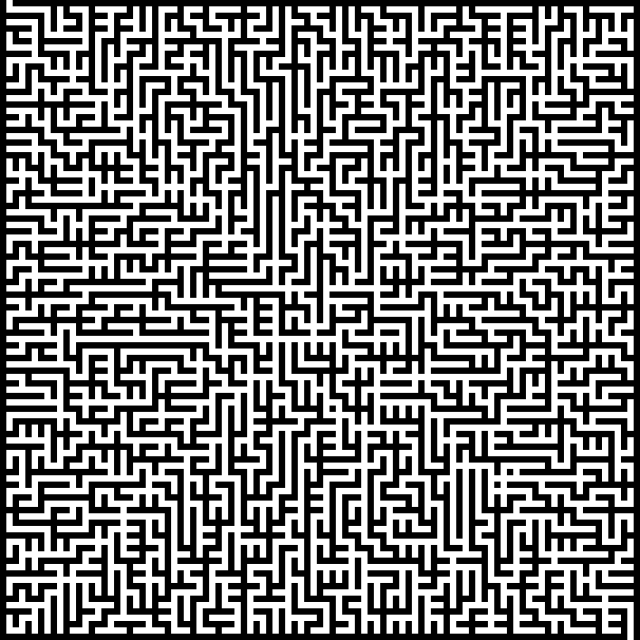
Reproduce this pattern procedurally as a Shadertoy shader.

```glsl
// A square black and white maze with walls as wide as its corridors.

const float CELLS = 50.0;               // corridors across and down
const float UNITS = 2.0 * CELLS + 1.0;  // walls and corridors across
const float JITTER = 1.2;               // disorder from post to post
const float WANDER = 3.0;               // strength of the broad drift
const float WANDER_SIZE = 7.0;          // breadth of the drift, in cells
const uint SEED = 17u;
const vec2 ENTRANCE = vec2(1.0, UNITS - 1.0);
const vec2 EXIT = vec2(UNITS - 2.0, 0.0);
const vec3 WALL_COLOR = vec3(0.0);
const vec3 PATH_COLOR = vec3(1.0);

float hash(vec2 p, uint salt) {
    uint h = uint(p.x) * 7919u + uint(p.y) * 104729u + (salt + SEED) * 31337u;
    h = (h ^ (h >> 16)) * 73244475u;
    h = (h ^ (h >> 15)) * 73244475u;
    h ^= h >> 16;
    return float(h & 65535u) / 65536.0;
}

float valueNoise(vec2 p) {
    vec2 i = floor(p);
    vec2 f = fract(p);
    f = f * f * (3.0 - 2.0 * f);
    vec2 e = vec2(1.0, 0.0);
    return mix(mix(hash(i, 1u), hash(i + e.xy, 1u), f.x),
               mix(hash(i + e.yx, 1u), hash(i + e.xx, 1u), f.x), f.y);
}

// Height rises toward the border, so uphill links cannot form closed rings.
float height(vec2 post) {
    vec2 d = abs(post - 0.5 * CELLS);
    return max(d.x, d.y) + JITTER * hash(post, 2u)
         + WANDER * valueNoise(post / WANDER_SIZE);
}

// Each inner post extends one wall toward a random higher neighbour.
vec2 wallStep(vec2 post) {
    if (any(lessThan(post, vec2(0.5))) ||
        any(greaterThan(post, vec2(CELLS - 0.5)))) return vec2(0.0);
    float base = height(post);
    float best = -1.0;
    vec2 choice = vec2(0.0);
    vec2 dir = vec2(1.0, 0.0);
    for (uint k = 0u; k < 4u; k++) {
        float rank = hash(post, 3u + k);
        if (rank > best && height(post + dir) > base) {
            best = rank;
            choice = dir;
        }
        dir = vec2(-dir.y, dir.x);
    }
    return choice;
}

// 1 for an open unit square, 0 for a wall.
float openUnit(vec2 unit) {
    if (unit == ENTRANCE || unit == EXIT) return 1.0;
    if (any(lessThan(unit, vec2(0.5))) ||
        any(greaterThan(unit, vec2(UNITS - 1.5)))) return 0.0;
    vec2 odd = mod(unit, 2.0);
    if (odd.x == odd.y) return odd.x;
    vec2 post = floor(unit * 0.5);
    bool walled = wallStep(post) == odd || wallStep(post + odd) == -odd;
    return walled ? 0.0 : 1.0;
}

void mainImage(out vec4 fragColor, in vec2 fragCoord) {
    float side = min(iResolution.x, iResolution.y);
    vec2 p = (fragCoord - 0.5 * (iResolution.xy - side)) / side * UNITS;

    // Blend the four nearest units by their share of the pixel.
    float pixel = UNITS / side;
    vec2 corner = floor(p - 0.5);
    vec2 share = clamp((p - corner - 1.0) / pixel + 0.5, 0.0, 1.0);
    float open = 0.0;
    for (int j = 0; j < 2; j++) {
        for (int i = 0; i < 2; i++) {
            vec2 offset = vec2(i, j);
            vec2 weight = mix(1.0 - share, share, offset);
            float area = weight.x * weight.y;
            if (area > 0.0) open += area * openUnit(corner + offset);
        }
    }
    fragColor = vec4(mix(WALL_COLOR, PATH_COLOR, open), 1.0);
}
```
